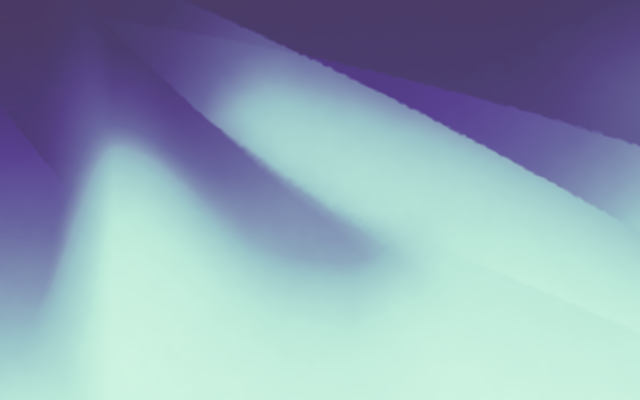
Give the GLSL for this background, as a Shadertoy shader.

```glsl
// Soft mint and violet veils, folded over each other along ragged diagonal creases.

const vec3 PLUM = vec3(0.29, 0.22, 0.38);
const vec3 DUSK = vec3(0.29, 0.24, 0.43);
const vec3 INDIGO = vec3(0.33, 0.27, 0.51);
const vec3 PERIWINKLE = vec3(0.41, 0.41, 0.62);
const vec3 STEEL = vec3(0.51, 0.58, 0.71);
const vec3 AQUA = vec3(0.60, 0.77, 0.79);
const vec3 MINT = vec3(0.73, 0.91, 0.85);
const vec3 PALE_MINT = vec3(0.82, 0.96, 0.89);
const vec3 VIOLET_TINT = vec3(0.01, -0.02, 0.045);

const float RAGGED_SIZE = 0.006;   // height of the bumps on the creases
const float RAGGED_SCALE = 80.0;   // bumps per canvas height
const float MOTTLE = 0.010;        // strength of the painterly blotches
const float CREASE_BLUR = 0.006;
const float FRONT_LIGHT = 0.62;    // light level on the front of a glow

float hash(vec2 p) {
    return fract(sin(dot(p, vec2(127.1, 311.7))) * 43758.5453);
}

float noise(vec2 p) {
    vec2 i = floor(p), f = fract(p);
    f = f * f * (3.0 - 2.0 * f);
    return mix(mix(hash(i), hash(i + vec2(1, 0)), f.x),
               mix(hash(i + vec2(0, 1)), hash(i + vec2(1, 1)), f.x), f.y);
}

float smoothMax(float a, float b, float k) {
    float h = max(k - abs(a - b), 0.0) / k;
    return max(a, b) + h * h * k * 0.25;
}

// Height of a curved crease at x, from its start, slope and bend
float crease(float x, vec2 start, float slope, float bend) {
    float u = x - start.x;
    return start.y + slope * u + bend * u * u;
}

float above(float height, float blur) {
    return smoothstep(-blur, blur, height);
}

// Light around a front: depth > 0 lies inside the glow
float glow(float depth, float floorLight, float outerFade, float innerFade, float innerGain) {
    float outer = mix(floorLight, FRONT_LIGHT, exp(min(depth, 0.0) / outerFade));
    return outer + innerGain * (1.0 - exp(-max(depth, 0.0) / innerFade));
}

// Light level 0..1 to colour
vec3 palette(float t) {
    vec3 c = mix(PLUM, DUSK, clamp(t / 0.1, 0.0, 1.0));
    c = mix(c, INDIGO, clamp((t - 0.1) / 0.1, 0.0, 1.0));
    c = mix(c, PERIWINKLE, clamp((t - 0.2) / 0.2, 0.0, 1.0));
    c = mix(c, STEEL, clamp((t - 0.4) / 0.15, 0.0, 1.0));
    c = mix(c, AQUA, clamp((t - 0.55) / 0.15, 0.0, 1.0));
    c = mix(c, MINT, clamp((t - 0.7) / 0.17, 0.0, 1.0));
    return mix(c, PALE_MINT, clamp((t - 0.87) / 0.13, 0.0, 1.0));
}

// Large glow at the lower left; depth is measured across its steep left flank
float lowerGlow(vec2 p) {
    float u = p.x - 0.29;
    float bell = 0.51 * exp(-pow(u / 0.15, 2.0));
    float right = 0.34 + 0.29 * exp(-pow(u / 0.27, 2.0));
    float front = u < 0.0 ? 0.12 + bell : right + 0.25 * smoothstep(0.85, 1.3, p.x);
    float slope = bell * 2.0 * min(u, 0.0) / 0.0225;
    float depth = (front - p.y) / sqrt(1.0 + 0.5 * slope * slope);
    float toRight = smoothstep(0.4, 0.8, p.x);
    float light = glow(depth, 0.1 + 0.25 * toRight, 0.1 + 0.2 * toRight, 0.15, 0.36);
    return light - 0.08 * smoothstep(0.7, 1.0, p.y);
}

// Glow of the middle veil, rounded at its left nose
float middleGlow(vec2 p) {
    float v = p.x - 0.72;
    float nose = min(v, 0.0);
    float front = 0.78 - 0.23 * v - 0.15 * v * v - 3.4 * nose * nose;
    return glow(front - p.y, 0.1, 0.18, 0.11, 0.26);
}

void mainImage(out vec4 fragColor, in vec2 fragCoord) {
    vec2 p = fragCoord / iResolution.y;
    p.x *= 1.6 * iResolution.y / iResolution.x;
    float ragged = RAGGED_SIZE * (noise(p * RAGGED_SCALE) - 0.5);

    // Signed heights over the creases
    float overFold = p.y - crease(p.x, vec2(0.208, 1.0), -1.05, 0.30) + ragged;
    float overVeil = p.y - crease(p.x, vec2(0.458, 1.0), -0.44, -0.06) + ragged;
    float overWedge = p.y - crease(p.x, vec2(0.271, 0.954), -0.16, -0.06) + ragged;
    float overCorner = p.y - crease(p.x, vec2(0.0, 0.74), -1.3, 0.3) + ragged;
    float overHem = p.y - crease(p.x, vec2(1.167, 0.354), -0.43, 0.0) + ragged;

    // Lower glow and the violet corner on its left
    float lower = lowerGlow(p);
    float corner = smoothMax(lower, 0.22 + 1.05 * (0.604 - p.y), 0.08);
    float inCorner = 1.0 - above(overCorner, CREASE_BLUR);
    float light = mix(lower, corner, inCorner);
    float violet = max(inCorner, 0.5 * smoothstep(0.95, 0.7, p.y));

    // Middle veil: shaded at its top and along the fold, bright at the hem
    float middle = middleGlow(p) - 0.04 * above(overWedge, CREASE_BLUR);
    middle -= 0.2 * exp(-max(overFold, 0.0) / 0.05)
            * smoothstep(0.45, 0.6, p.x) * smoothstep(1.15, 0.85, p.x);
    middle += 0.06 * above(overHem, CREASE_BLUR) * exp(-max(overHem, 0.0) / 0.12)
            * smoothstep(1.0, 1.35, p.x);
    float foldBlur = CREASE_BLUR + 0.03 * smoothstep(0.5, 0.8, p.x)
                   + 0.27 * smoothstep(0.8, 1.3, p.x);
    light = mix(light, middle, above(overFold, foldBlur));

    // Violet wedge, then the dark sky on top
    float q = 0.6 * p.x - 0.8 * p.y;
    float wedge = 0.18 + 0.35 * q + 0.9 * q * q;
    vec2 toHaze = p - vec2(1.68, 0.74);
    float sky = 0.05 + 0.3 * (1.0 - p.y) + 0.22 * exp(-dot(toHaze, toHaze) / 0.06);
    float inSky = above(overWedge, CREASE_BLUR);
    float overAll = above(overVeil, CREASE_BLUR);
    light = mix(light, mix(wedge, sky, inSky), overAll);
    violet = mix(violet, 1.0 - inSky, overAll);

    // Painterly blotches and final colour
    light += MOTTLE * (noise(p * 45.0) + noise(p * 18.0) - 1.0);
    vec3 color = palette(light) + VIOLET_TINT * violet * smoothstep(0.5, 0.2, light);
    fragColor = vec4(color, 1.0);
}
```
